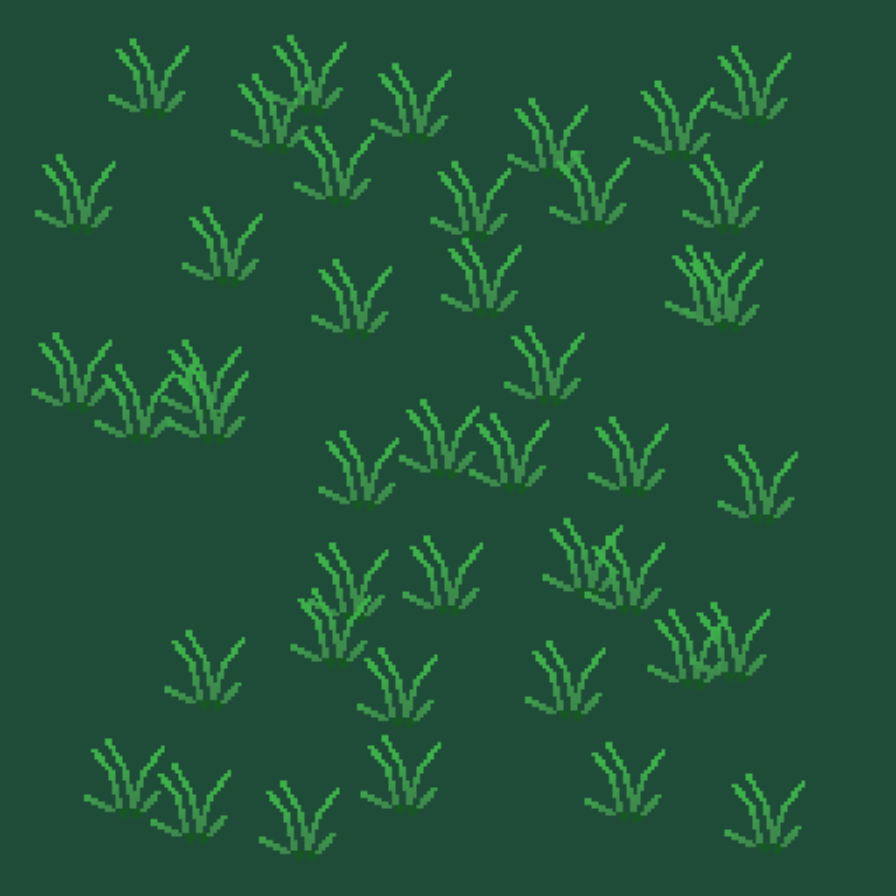
A WebGL 1 fragment shader for this pattern:

```glsl
precision highp float;
// Scattered tufts of grass on a dark green ground, in chunky pixel-art style.
// One tuft of five bent blades is placed by a jittered grid, sampled on a
// coarse texel lattice and blended between texels for slightly soft edges.
uniform vec2 u_resolution;

#define TEXELS 256.0         // art texels across the canvas
#define SHARPNESS 1.7        // steepness of the blend between texels
#define GRID 7.0             // tuft cells per side
#define DENSITY 0.87         // share of cells holding a tuft
#define JITTER 0.92          // scatter inside a cell
#define TUFT_SIZE 0.087      // tuft height on the canvas
#define FIELD_MIN vec2(0.08, 0.02)
#define FIELD_SIZE vec2(0.84, 0.89)
#define GROUND vec3(0.12, 0.30, 0.22)
#define ROOT vec3(0.09, 0.34, 0.14)
#define BLADE_LOW vec3(0.24, 0.54, 0.30)
#define BLADE_TIP vec3(0.24, 0.69, 0.29)

vec3 hash3(vec2 cell) {
  vec3 h = fract(cell.xyx * vec3(0.1031, 0.1030, 0.0973) + 0.317);
  h += dot(h, h.yxz + 33.33);
  return fract((h.xxy + h.yzz) * h.zyx);
}

float segment(vec2 p, vec2 a, vec2 b) {
  vec2 pa = p - a, ba = b - a;
  return length(pa - ba * clamp(dot(pa, ba) / dot(ba, ba), 0.0, 1.0));
}

// Distance to a blade bent at its middle
float blade(vec2 p, vec2 root, vec2 bend, vec2 tip) {
  return min(segment(p, root, bend), segment(p, bend, tip));
}

// Paints one tuft over the colour below; p is in tuft heights from its root
vec3 paintTuft(vec3 below, vec2 p) {
  if (abs(p.x) > 0.75 || abs(p.y - 0.48) > 0.65) return below;

  // Three tall blades
  float d = blade(p, vec2(-0.12, 0.08), vec2(-0.23, 0.55), vec2(-0.46, 0.84));
  d = min(d, blade(p, vec2(0.06, 0.08), vec2(-0.06, 0.60), vec2(-0.28, 0.96)));
  d = min(d, blade(p, vec2(0.06, 0.13), vec2(0.17, 0.53), vec2(0.43, 0.87)));
  d -= 0.037;

  // Two short leaves, wider in the middle
  float leaf = segment(p, vec2(-0.56, 0.23), vec2(-0.22, 0.06));
  leaf = min(leaf, segment(p, vec2(0.18, 0.07), vec2(0.36, 0.30)));
  leaf = min(leaf, segment(p, vec2(-0.49, 0.20), vec2(-0.35, 0.13)) - 0.012);
  leaf = min(leaf, segment(p, vec2(0.24, 0.16), vec2(0.31, 0.24)) - 0.012);
  d = min(d, leaf - 0.035);

  // Lighter toward the tips; short leaves brighten sooner
  float light = smoothstep(0.15, 0.85, p.y + 0.75 * max(abs(p.x) - 0.1, 0.0));
  vec3 color = mix(below, mix(BLADE_LOW, BLADE_TIP, light), step(d, 0.0));

  // Dark clumps at the root
  float root = min(length(p - vec2(-0.07, 0.03)), length(p - vec2(0.10, 0.02)));
  return mix(color, ROOT, step(root, 0.065));
}

// Colour of the scene at one texel
vec3 texelColor(vec2 texel) {
  vec2 p = (texel + 0.5) / TEXELS;
  vec2 home = floor((p - FIELD_MIN) / FIELD_SIZE * GRID);
  vec3 color = GROUND;

  // Upper rows first, so that nearer tufts cover them
  for (int j = 1; j >= -1; j--) {
    for (int i = -1; i <= 1; i++) {
      vec2 cell = home + vec2(float(i), float(j));
      vec3 h = hash3(cell);
      bool inField = all(greaterThanEqual(cell, vec2(0.0)))
                  && all(lessThan(cell, vec2(GRID)));
      if (inField && h.z < DENSITY) {
        vec2 spot = cell + 0.5 + (h.xy - 0.5) * JITTER;
        vec2 root = FIELD_MIN + spot / GRID * FIELD_SIZE;
        root = floor(root * TEXELS) / TEXELS;
        color = paintTuft(color, (p - root) / TUFT_SIZE);
      }
    }
  }
  return color;
}

void main() {
  vec2 uv = gl_FragCoord.xy / u_resolution;

  // Sharpened bilinear blend of the four nearest texels
  vec2 lattice = uv * TEXELS - 0.5;
  vec2 t = floor(lattice);
  vec2 f = clamp((lattice - t - 0.5) * SHARPNESS + 0.5, 0.0, 1.0);
  vec3 lower = mix(texelColor(t), texelColor(t + vec2(1.0, 0.0)), f.x);
  vec3 upper = mix(texelColor(t + vec2(0.0, 1.0)), texelColor(t + 1.0), f.x);
  gl_FragColor = vec4(mix(lower, upper, f.y), 1.0);
}
```
